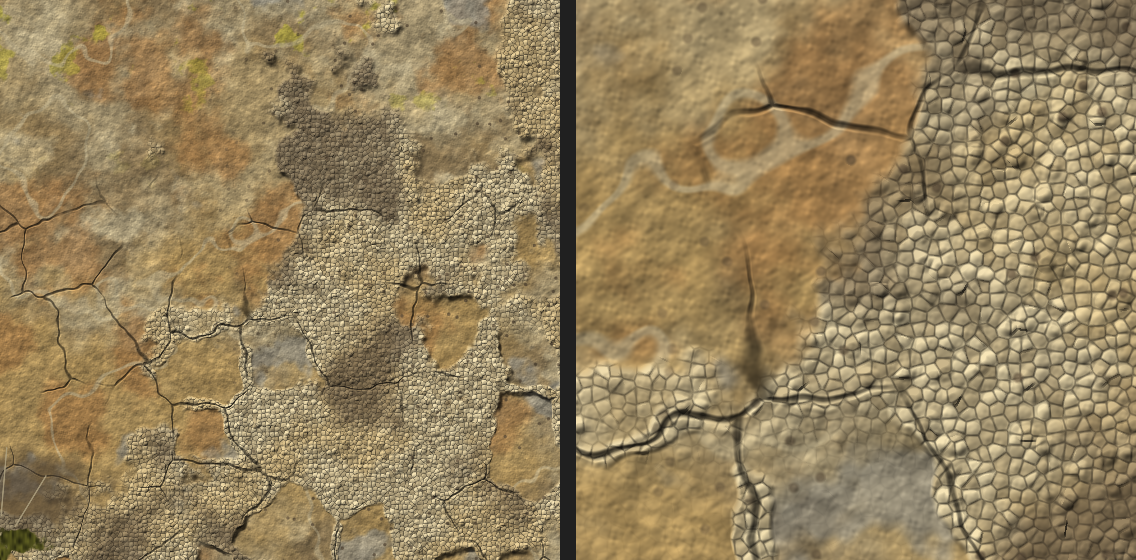
Left: the whole. Right: its middle third, enlarged.
Give the GLSL for this texture, as a Shadertoy shader.

```glsl
// Weathered sandstone face: mottled stone, crumbling grit, ochre slabs and cracks.

const vec3 TAN = vec3(.60, .54, .41);
const vec3 PALE = vec3(.69, .64, .51);
const vec3 OCHRE = vec3(.62, .51, .31);
const vec3 BROWN = vec3(.45, .37, .25);
const vec3 RUST = vec3(.57, .41, .24);
const vec3 SOOT = vec3(.30, .25, .19);
const vec3 SLATE = vec3(.52, .51, .47);
const vec3 LICHEN = vec3(.60, .57, .20);
const vec3 MOSS = vec3(.25, .25, .09);
const vec2 LIGHT = vec2(-.5, .86);

float hash(vec2 p) {
    vec3 q = fract(p.xyx * .1031);
    q += dot(q, q.yzx + 33.33);
    return fract((q.x + q.y) * q.z);
}

float noise(vec2 p) {
    vec2 i = floor(p), f = fract(p);
    f = f * f * (3. - 2. * f);
    float low = mix(hash(i), hash(i + vec2(1, 0)), f.x);
    float high = mix(hash(i + vec2(0, 1)), hash(i + 1.), f.x);
    return mix(low, high, f.y);
}

float fbm(vec2 p, int octaves) {
    float sum = 0., total = 0., amp = 1.;
    for (int i = 0; i < octaves; i++) {
        sum += amp * noise(p);
        total += amp;
        amp *= .55;
        p = mat2(1.6, 1.2, -1.2, 1.6) * p + 17.3;
    }
    return sum / total;
}

// Blotches that fade in where the noise rises above a level
float blotch(vec2 p, float level, float softness) {
    return smoothstep(level - softness, level + softness, fbm(p, 5));
}

// Voronoi cells: distance to centre, distance to border, cell id
vec3 cells(vec2 p) {
    vec2 base = floor(p), f = fract(p);
    float near = 8., next = 8., id = 0.;
    for (int j = -1; j <= 1; j++)
    for (int i = -1; i <= 1; i++) {
        vec2 o = vec2(i, j), c = base + o;
        float d = length(o + .1 + .8 * vec2(hash(c), hash(c + 57.)) - f);
        if (d < near) { next = near; near = d; id = hash(c + 131.); }
        else next = min(next, d);
    }
    return vec3(near, next - near, id);
}

// Where the loose grit lies (x) and where the slabs are split (y)
vec2 ground(vec2 p) {
    vec2 bend = vec2(fbm(p * 9., 4), fbm(p * 9. + 40., 4)) - .5;
    vec3 slab = cells((p + .07 * bend) * vec2(7., 6.5) + 3.);
    float ragged = slab.y + .25 * (fbm(p * 38., 3) - .5);
    float exposed = step(.52, slab.z) * smoothstep(.06, .13, ragged) * smoothstep(.46, .38, p.y);
    float lean = min(.8 * (p.x - p.y + .1), .17);
    vec2 bare = p - vec2(.14, .33);
    lean -= .3 * exp(-22. * dot(bare, bare));
    float grit = smoothstep(-.03, .06, lean + 1.5 * (fbm(p * 5. + 2., 6) - .5));
    float split = smoothstep(.035, .005, slab.y) * smoothstep(.72, .6, p.y);
    return vec2(grit * (1. - .93 * exposed), split * blotch(p * 8. + 9., .47, .08));
}

float relief(vec2 p, vec2 layer) {
    vec3 grain = cells(p * 122.), pebble = cells(p * 64. + 8.);
    float dome = max(0., 1. - 3. * grain.x * grain.x) * (.35 + .65 * grain.z);
    float stone = step(.68, pebble.z) * smoothstep(.45, .15, pebble.x);
    float loose = layer.x * (.0024 * dome + .0032 * stone + .003);
    return loose + .018 * fbm(p * 24., 5) - .002 * layer.y;
}

float segment(vec2 p, vec2 a, vec2 b) {
    vec2 d = b - a;
    return length(p - a - d * clamp(dot(p - a, d) / dot(d, d), 0., 1.));
}

vec3 bareStone(vec2 p) {
    float low = smoothstep(.72, .5, p.y + .3 * (fbm(p * 6., 4) - .5));
    vec3 c = mix(TAN, BROWN, .65 * blotch(p * 11., .54, .12));
    c = mix(c, PALE, .75 * blotch(p * 15. + 30., .56, .09));
    c = mix(c, OCHRE, mix(.35, .85, low) * blotch(p * 5. + 11., mix(.5, .42, low), .12));
    c = mix(c, RUST, .6 * blotch(p * 8. + 63., .62, .08));
    c = mix(c, SLATE, .7 * blotch(p * 6. + 85., .68, .03));
    c = mix(c, LICHEN, .7 * smoothstep(.6, 1., p.y) * blotch(p * 17. + 5., .7, .04));
    return c * (.82 + .36 * fbm(p * 85., 3));
}

void mainImage(out vec4 fragColor, in vec2 fragCoord) {
    vec2 p = fragCoord / iResolution.y;
    vec2 layer = ground(p);
    float grit = layer.x;

    // Stone and grit colours
    vec3 grain = cells(p * 122.);
    vec3 gravel = mix(TAN * .95, PALE * 1.03, grain.z);
    gravel = mix(gravel, OCHRE, .35 * blotch(p * 9. + 21., .52, .1));
    gravel *= mix(.68, 1.06, smoothstep(.0, .25, grain.y));
    gravel = mix(gravel, SOOT, .6 * blotch(p * 6. + 47., .57, .1));
    vec3 color = mix(bareStone(p), gravel, grit);

    // Pale seams and dark pits
    float seam = abs(fbm(p * 2.6 + 14., 5) - .5);
    color = mix(color, PALE, .6 * smoothstep(.012, .003, seam) * (1. - grit));
    vec3 pit = cells(p * 58. + 4.);
    float pits = step(.9, pit.z) * smoothstep(.24, .1, pit.x) * smoothstep(.2, .6, p.x);
    color = mix(color, SOOT, .7 * pits);

    // Slanted light, split lines and shadows under the ledges
    float reach = .0016;
    vec2 ahead = p + reach * LIGHT;
    float slope = (relief(ahead, ground(ahead)) - relief(p, layer)) / reach;
    color *= clamp(1.02 - .4 * slope, .35, 1.3);
    color *= 1. - .5 * layer.y;
    float ledge = clamp(ground(p + .009 * LIGHT).x - grit, 0., 1.);
    color *= 1. - .75 * ledge * blotch(p * 10. + 77., .53, .07);

    // Damp stain, moss and dry stalks in the lower left corner
    float wobble = .12 * (fbm(p * 30., 4) - .5);
    float damp = smoothstep(.15, .04, length((p - vec2(.05, .1)) * vec2(.8, 1.2)) + wobble);
    color = mix(color, SOOT, .65 * damp);
    float tuft = smoothstep(.06, .045, length((p - vec2(.03, .035)) * vec2(.8, 1.8)) + wobble);
    color = mix(color, MOSS * (.5 + noise(p * vec2(260., 90.))), tuft);
    for (float i = 0.; i < 2.; i++) {
        float stalk = segment(p, vec2(.002 + .025 * i, .08 - .02 * i), vec2(.012 + .07 * i, .2 - .05 * i));
        color = mix(color, PALE, .8 * smoothstep(.002, .0006, stalk));
    }
    fragColor = vec4(color, 1.);
}
```
